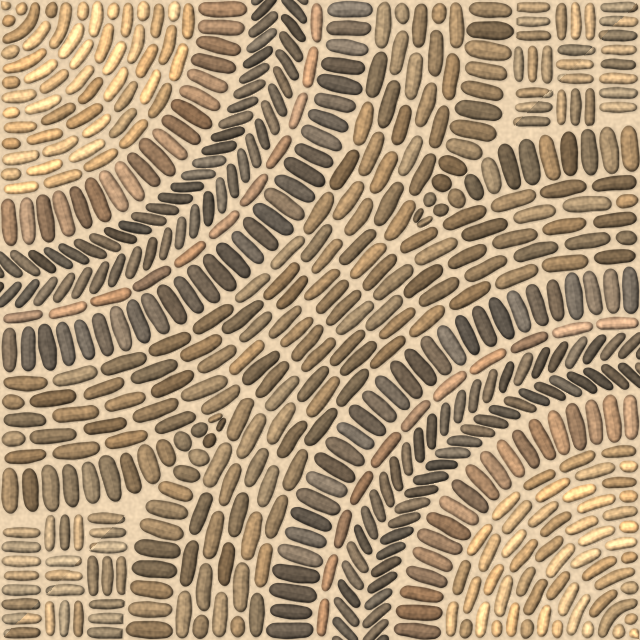
Reproduce this texture procedurally as a three.js fragment shader.

```glsl
// Pebble mosaic: two opposite corners carry concentric bands of stones set in sand mortar.
// The plane is folded onto one corner, split into polar bands, and each band is cut into cells
// holding one tapered stone; a second, offset sample of the distance gives the relief.
varying vec2 vUv;

const float QUARTER = 1.5707963;

float hash(vec2 p) {
  return fract(sin(dot(p, vec2(127.1, 311.7))) * 43758.55);
}

float corner(vec2 cell, vec2 f, vec2 o) {
  float a = 6.2832 * hash(cell + o);
  return dot(vec2(cos(a), sin(a)), f - o);
}

float gradientNoise(vec2 p) {
  vec2 c = floor(p), f = fract(p), u = f * f * (3.0 - 2.0 * f);
  return mix(mix(corner(c, f, vec2(0, 0)), corner(c, f, vec2(1, 0)), u.x),
             mix(corner(c, f, vec2(0, 1)), corner(c, f, vec2(1, 1)), u.x), u.y);
}

// Rounded box whose short side narrows towards both ends
float pebble(vec2 q, vec2 size) {
  vec2 t = min(abs(q / size), 1.0).yx;
  q *= 1.0 + 0.32 * t * t * step(size, size.yx);
  float bevel = min(size.x, size.y) * 0.95;
  vec2 e = abs(q) - size + bevel;
  return length(max(e, 0.0)) + min(max(e.x, e.y), 0.0) - bevel;
}

// Stones pointing away from the corner, shortened at the diagonal seam
float spokes(float r, float angle, vec2 span, float count, inout vec2 key) {
  float cell = floor(angle / QUARTER * count);
  float mid = (cell + 0.5) / count * QUARTER;
  key += vec2(cell, 0.0);
  span.y = min(span.y, 1.0 / (cos(mid) + sin(mid)));
  float center = dot(span, vec2(0.5));
  vec2 size = vec2(center * QUARTER / count, span.y - span.x) * 0.5 - 0.0016;
  if (size.y < 0.005) return 0.02;
  size *= mix(vec2(0.86, 0.88), vec2(1.0), hash(key + 3.0));
  vec2 q = vec2((angle - mid) * r, r - center);
  q.x += q.y * (hash(key + 5.0) - 0.5) * 0.12;
  return pebble(q, size);
}

// Staggered rows of stones lying along the arc
float courses(float r, float angle, vec2 span, float rows, float len, inout vec2 key) {
  float pitch = (span.y - span.x) / rows;
  float row = floor((r - span.x) / pitch);
  float center = span.x + (row + 0.5) * pitch;
  float count = max(1.0, floor((span.x + (row + 0.5) * 0.024) * QUARTER / len + 0.5));
  float shift = 0.5 * mod(row, 2.0);
  float cell = floor(angle / QUARTER * count + shift);
  vec2 ends = clamp((vec2(cell, cell + 1.0) - shift) / count, 0.0, 1.0) * QUARTER;
  key += vec2(cell, row);
  vec2 size = vec2((ends.y - ends.x) * center, pitch) * 0.5 - vec2(0.0018, 0.0018);
  size *= mix(vec2(0.86, 0.88), vec2(1.0), hash(key + 3.0));
  vec2 q = vec2((angle - dot(ends, vec2(0.5))) * center, r - center);
  q.y += q.x * (hash(key + 5.0) - 0.5) * 0.16;
  return pebble(q, size);
}

// Two leaning rows that meet in arrow heads
float chevrons(float r, float angle, inout vec2 key) {
  float row = step(0.437, r), lean = 1.0 - 2.0 * row;
  float center = mix(0.4135, 0.4605, row);
  float cell = floor((angle - lean * (r - center) / center) / QUARTER * 25.0);
  key += vec2(cell, row);
  vec2 q = vec2((angle - (cell + 0.5) / 25.0 * QUARTER) * center, r - center);
  vec2 axis = vec2(lean, 1.0) * 0.7071;
  return pebble(vec2(dot(q, axis), dot(q, vec2(-axis.y, axis.x))),
                vec2(0.0285, 0.0088) * mix(0.9, 1.0, hash(key + 3.0)));
}

// Square blocks of three stones, turned alternately; stones under the arcs are left out
float basket(vec2 q, inout vec2 key) {
  vec2 block = floor(q / 0.067), f = fract(q / 0.067);
  bool turned = mod(block.x + block.y, 2.0) > 0.5 && block.x > 0.5;
  if (turned) f = f.yx;
  key += block * 3.0 + vec2(0.0, floor(f.y * 3.0));
  vec2 local = vec2(f.x - 0.5, (fract(f.y * 3.0) - 0.5) / 3.0) * 0.067;
  vec2 center = q - (turned ? local.yx : local);
  float reach = min(length(vec2(center.x, 1.0 - center.y)), length(vec2(1.0 - center.x, center.y)));
  if (reach < 0.815) return 0.02;
  return pebble(local, vec2(0.0315, 0.0092) * mix(0.87, 1.0, hash(key + 3.0)));
}

// Chooses the band; returns the distance to its stone, with base tone and stone key
float mosaic(vec2 p, out vec3 tint, out vec2 key) {
  vec2 a = vec2(p.x, 1.0 - p.y), b = vec2(1.0 - p.x, p.y);
  bool far = length(b) < length(a);
  if (far) a = b;
  float r = length(a), angle = atan(a.x, a.y);
  float outer = min(0.729, 1.0 / (cos(angle) + sin(angle)));
  key = vec2(far ? 71.0 : 7.0, 0.0);

  if (r < 0.308) { tint = vec3(0.86, 0.70, 0.50); return courses(r, angle, vec2(0.0, 0.308), 13.0, 0.07, key); }
  key.y += 20.0;
  if (r < 0.388) { tint = vec3(0.63, 0.50, 0.38); return spokes(r, angle, vec2(0.308, 0.388), 19.0, key); }
  key.y += 20.0;
  if (r < 0.485) { tint = vec3(0.44, 0.385, 0.315); return chevrons(r, angle, key); }
  key.y += 20.0;
  if (r < 0.508) { tint = vec3(0.70, 0.55, 0.42); return courses(r, angle, vec2(0.485, 0.508), 1.0, 0.07, key); }
  key.y += 20.0;
  if (r < 0.586) { tint = vec3(0.46, 0.405, 0.34); return spokes(r, angle, vec2(0.508, 0.586), 29.0, key); }
  key.y += 20.0;
  if (r < outer) { tint = vec3(0.56, 0.465, 0.345); return courses(r, angle, vec2(0.586, outer), 5.0, 0.079, key); }
  key.y += 20.0;
  if (r < 0.806) { tint = vec3(0.53, 0.445, 0.335); return spokes(r, angle, vec2(0.728, 0.806), 38.0, key); }
  key.y += 20.0;
  tint = vec3(0.69, 0.59, 0.455);
  return max(basket(p.x + p.y < 1.0 ? p : 1.0 - p, key), 0.808 - r);
}

void main() {
  vec2 p = vUv + 0.0024 * vec2(gradientNoise(vUv * 34.0), gradientNoise(vUv * 34.0 + 50.0));
  vec3 tint, sideTint;
  vec2 key, sideKey;
  float d = mosaic(p, tint, key);
  float relief = clamp((mosaic(p + vec2(-0.002, 0.002), sideTint, sideKey) - d) / 0.0028, -1.0, 1.0);
  float grain = gradientNoise(vUv * 190.0) + 0.7 * gradientNoise(vUv * 85.0);

  // Mortar with soft contact shadow
  vec3 mortar = vec3(0.935, 0.835, 0.695) * (1.0 + 0.07 * grain);
  mortar *= 1.0 - (0.19 - 0.13 * relief) * exp(-max(d, 0.0) / 0.0018);

  // Domed stones with their own tone and warmth
  float warmth = hash(key + 9.0) - 0.5;
  tint *= mix(0.76, 1.2, hash(key)) * (1.0 + vec3(0.07, 0.0, -0.09) * warmth);
  float dome = smoothstep(0.0, 0.0065, -d);
  vec3 stone = tint * (mix(0.66, 1.09, dome) + 0.22 * relief * (1.0 - 0.5 * dome) + 0.19 * grain);

  gl_FragColor = vec4(mix(stone, mortar, smoothstep(-0.0012, 0.0012, d)), 1.0);
}
```
